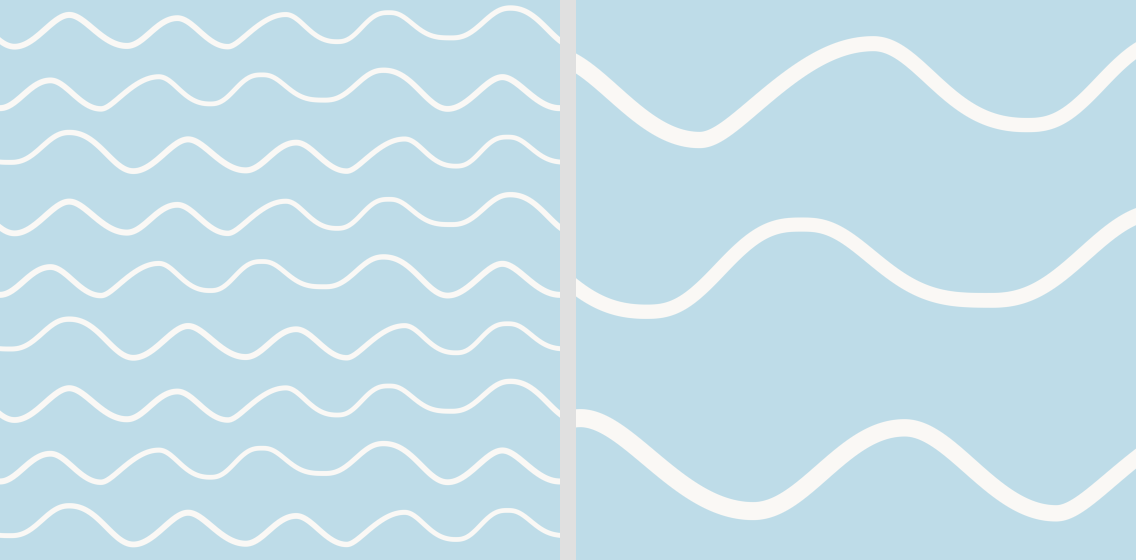
Left: the whole. Right: its middle third, enlarged.
This pattern is drawn by a WebGL 2 fragment shader. Its source:

```glsl
#version 300 es
precision highp float;
// Nine hand-drawn wavy cream lines on pale blue, staggered in a cycle of three rows.

uniform vec2 u_resolution;
out vec4 fragColor;

const float TAU = 6.2831853;
const float ROWS = 9.0;
const int CREST_COUNT = 10;
const vec3 SKY = vec3(0.745, 0.863, 0.908);
const vec3 CREAM = vec3(0.982, 0.974, 0.962);

// Horizontal offset of each row in the cycle, from the bottom up.
const vec3 ROW_SHIFT = vec3(0.7878, 0.2266, 0.0);

// Alternating troughs and crests of one wave:
// position across the canvas, height in the row, lean and steepness of the next slope.
const vec4 TURNS[CREST_COUNT] = vec4[](
  vec4(0.0260, 0.250, -0.12, 0.0),
  vec4(0.1237, 0.760, 0.22, 0.0),
  vec4(0.2266, 0.262, 0.10, 0.2),
  vec4(0.3168, 0.708, 0.15, 0.1),
  vec4(0.4069, 0.250, 0.36, -0.3),
  vec4(0.5104, 0.766, 0.34, 0.3),
  vec4(0.6016, 0.330, 0.06, 0.9),
  vec4(0.6940, 0.797, 0.40, 1.0),
  vec4(0.8073, 0.391, -0.08, 0.6),
  vec4(0.9115, 0.871, -0.20, 0.3)
);

// Eases from 0 to 1; lean moves the midpoint, steepness flattens both ends.
float ease(float t, float lean, float steepness) {
  t += lean * t * (1.0 - t);
  float soft = t * t * (3.0 - 2.0 * t);
  float steep = t * t * t * (10.0 + t * (6.0 * t - 15.0));
  return mix(soft, steep, steepness);
}

// Height of the wave within its row, periodic in x.
float waveHeight(float x) {
  float start = TURNS[0].x;
  x = start + fract(x - start);
  for (int i = 0; i < CREST_COUNT; i++) {
    vec4 from = TURNS[i];
    vec4 to = TURNS[(i + 1) % CREST_COUNT];
    if (i == CREST_COUNT - 1) to.x += 1.0;
    if (x < to.x) {
      float t = (x - from.x) / (to.x - from.x);
      return mix(from.y, to.y, ease(t, from.z, from.w));
    }
  }
  return TURNS[0].y;
}

// Half the stroke width, swelling gently once along the wave.
float strokeRadius(float x) {
  return 0.0048 + 0.0006 * cos(TAU * (x - 0.17));
}

// Signed distance to the stroke, in canvas units.
float strokeDistance(float x, float rowY) {
  const float STEP = 0.001;
  float slope = (waveHeight(x + STEP) - waveHeight(x - STEP)) / (2.0 * STEP * ROWS);
  float offset = abs(rowY - waveHeight(x)) / ROWS;
  return offset / sqrt(1.0 + slope * slope) - strokeRadius(x);
}

void main() {
  vec2 uv = gl_FragCoord.xy / u_resolution;
  float pixel = 1.0 / min(u_resolution.x, u_resolution.y);

  // Each row holds one full wave, shifted by its place in the cycle.
  float row = floor(uv.y * ROWS);
  float x = uv.x + ROW_SHIFT[int(row) % 3];
  float d = strokeDistance(x, fract(uv.y * ROWS));

  float ink = 1.0 - smoothstep(-0.7 * pixel, 0.7 * pixel, d);
  fragColor = vec4(mix(SKY, CREAM, ink), 1.0);
}
```
